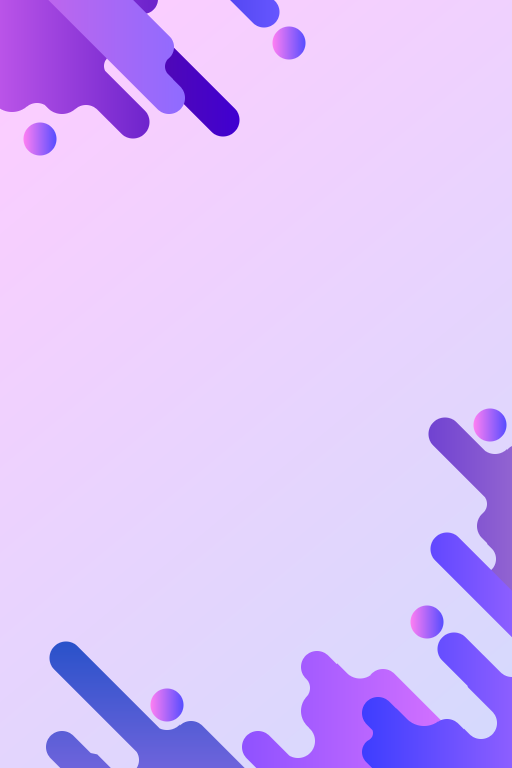
This background is drawn by a WebGL 2 fragment shader. Its source:

```glsl
#version 300 es
precision highp float;

uniform vec2 u_resolution;
out vec4 fragColor;

const vec2 GRID = vec2(512.0, 768.0);   // layout units spanning the canvas, y down
const vec2 DIAGONAL = vec2(0.70711);    // all bars run along this direction
const float REACH = 400.0;              // bar length, enough to leave the canvas
const int KNOTS = 9;

float capsule(vec2 p, vec2 a, vec2 b, float radius) {
    vec2 ab = b - a, ap = p - a;
    float h = clamp(dot(ap, ab) / dot(ab, ab), 0.0, 1.0);
    return length(ap - ab * h) - radius;
}

// Bar with a round tip, running off the canvas opposite to its heading
float bar(vec2 p, vec2 tip, float radius, vec2 heading) {
    return capsule(p, tip, tip - heading * REACH, radius);
}

// Polygon of knots (x, y, radius): positive radii add arms, negative ones carve gaps
float liquid(vec2 p, vec3 knots[KNOTS], vec2 heading) {
    float edge = 1e9, arms = 1e9, gaps = 1e9, side = 1.0;
    for (int i = 0; i < KNOTS; i++) {
        vec3 knot = knots[i];
        vec2 a = knot.xy, b = knots[(i + KNOTS - 1) % KNOTS].xy;
        vec2 e = b - a, w = p - a;
        vec2 q = w - e * clamp(dot(w, e) / max(dot(e, e), 1e-4), 0.0, 1.0);
        edge = min(edge, dot(q, q));
        bvec3 cross = bvec3(p.y >= a.y, p.y < b.y, e.x * w.y > e.y * w.x);
        if (all(cross) || !any(cross)) side = -side;
        if (knot.z > 0.0) arms = min(arms, bar(p, a, knot.z, heading));
        if (knot.z < 0.0) gaps = min(gaps, bar(p, a, -knot.z, -heading));
    }
    return min(arms, max(side * sqrt(edge), -gaps));
}

vec3 ramp(float x, float start, float end, vec3 from, vec3 to) {
    return mix(from, to, clamp((x - start) / (end - start), 0.0, 1.0));
}

vec3 paint(vec3 base, vec3 ink, float d, float pixel) {
    return mix(base, ink, clamp(0.5 - d / pixel, 0.0, 1.0));
}

vec3 ball(vec3 base, vec2 p, vec2 center, float pixel) {
    const float radius = 16.5;
    vec3 ink = ramp(p.x, center.x - radius, center.x + radius,
                    vec3(1.0, 0.50, 0.95), vec3(0.34, 0.30, 1.0));
    return paint(base, ink, length(p - center) - radius, pixel);
}

vec3 topCorner(vec3 color, vec2 p, float pixel) {
    vec3 purple = ramp(p.x, 0.0, 150.0, vec3(0.73, 0.33, 0.91), vec3(0.43, 0.14, 0.80));
    float drips = liquid(p, vec3[KNOTS](
        vec3(-60, -60, 0), vec3(143, -1, 15), vec3(115, 66, -11),
        vec3(133, 122, 16.5), vec3(86, 121, -16), vec3(62, 94, 20),
        vec3(37, 119, -16), vec3(12, 89, 23), vec3(-60, 60, 0)), DIAGONAL);
    color = paint(color, purple, drips, pixel);

    vec3 indigo = ramp(p.x, 165.0, 240.0, vec3(0.31, 0.03, 0.72), vec3(0.25, 0.0, 0.82));
    color = paint(color, indigo, capsule(p, vec2(150, 47), vec2(223, 120), 16.5), pixel);

    vec3 lilac = ramp(p.x, 48.0, 185.0, vec3(0.74, 0.40, 0.93), vec3(0.56, 0.42, 1.0));
    vec3 corner = vec3(20, -60, 0);
    float band = liquid(p, vec3[KNOTS](
        vec3(169, 98, 16), vec3(176, 66.5, -11), vec3(159, 47, 15),
        corner, corner, corner, corner, corner, corner), DIAGONAL);
    color = paint(color, lilac, band, pixel);

    vec3 blue = ramp(p.x, 230.0, 280.0, vec3(0.33, 0.28, 0.95), vec3(0.40, 0.34, 1.0));
    return paint(color, blue, bar(p, vec2(264, 12), 15.5, DIAGONAL), pixel);
}

vec3 rightSide(vec3 color, vec2 p, float pixel) {
    vec3 plum = ramp(p.x, 429.0, 512.0, vec3(0.44, 0.26, 0.82), vec3(0.57, 0.39, 0.82));
    float drips = liquid(p, vec3[KNOTS](
        vec3(445, 434, 16.5), vec3(495, 437, -17), vec3(523, 465, 22),
        vec3(580, 600, 0), vec3(560, 660, 0), vec3(540, 640, 0),
        vec3(481, 559, -15), vec3(494, 526, 17), vec3(475, 504, -12)), -DIAGONAL);
    color = paint(color, plum, drips, pixel);

    vec3 violet = ramp(p.x, 430.0, 512.0, vec3(0.38, 0.28, 1.0), vec3(0.55, 0.37, 1.0));
    return paint(color, violet, bar(p, vec2(447, 549), 16.5, -DIAGONAL), pixel);
}

vec3 bottomEdge(vec3 color, vec2 p, float pixel) {
    vec3 slate = ramp(p.y, 641.0, 768.0, vec3(0.16, 0.32, 0.79), vec3(0.43, 0.39, 0.86));
    vec3 below = vec3(120, 850, 0);
    float left = liquid(p, vec3[KNOTS](
        vec3(66, 658, 16.5), vec3(167, 712, -18), vec3(191, 737, 16),
        vec3(260, 850, 0), below, below, below,
        vec3(62, 747, 16), vec3(124, 760, -15)), -DIAGONAL);
    color = paint(color, slate, left, pixel);

    vec3 orchid = ramp(p.x, 242.0, 440.0, vec3(0.56, 0.32, 1.0), vec3(0.82, 0.44, 1.0));
    float middle = liquid(p, vec3[KNOTS](
        vec3(258, 747, 16), vec3(298, 741, -17), vec3(322, 711, 21),
        vec3(297, 688, -13), vec3(317, 667, 16), vec3(360, 660, -18.5),
        vec3(383, 685, 16), vec3(480, 800, 0), vec3(300, 860, 0)), -DIAGONAL);
    color = paint(color, orchid, middle, pixel);

    vec3 azure = ramp(p.x, 362.0, 512.0, vec3(0.24, 0.24, 1.0), vec3(0.55, 0.37, 1.0));
    float right = liquid(p, vec3[KNOTS](
        vec3(454, 649, 16.5), vec3(512, 661, -16), vec3(560, 900, 0),
        vec3(376, 752, 14), vec3(365, 733, -8), vec3(378, 713, 16),
        vec3(424, 702, -24), vec3(447, 735, 16), vec3(481, 723, -16)), -DIAGONAL);
    return paint(color, azure, right, pixel);
}

void main() {
    vec2 uv = gl_FragCoord.xy / u_resolution;
    vec2 p = vec2(uv.x, 1.0 - uv.y) * GRID;
    float pixel = GRID.y / u_resolution.y;

    // Soft diagonal backdrop
    vec3 color = ramp(dot(p, vec2(0.64, 0.77)), 0.0, 919.0, vec3(1.0, 0.80, 1.0), vec3(0.83, 0.855, 0.99));
    color = topCorner(color, p, pixel);
    color = rightSide(color, p, pixel);
    color = bottomEdge(color, p, pixel);

    // Floating balls
    vec2 centers[5] = vec2[5](vec2(289, 43), vec2(40, 139), vec2(490, 425), vec2(427, 622), vec2(167, 705));
    for (int i = 0; i < 5; i++) color = ball(color, p, centers[i], pixel);
    fragColor = vec4(color, 1.0);
}
```
